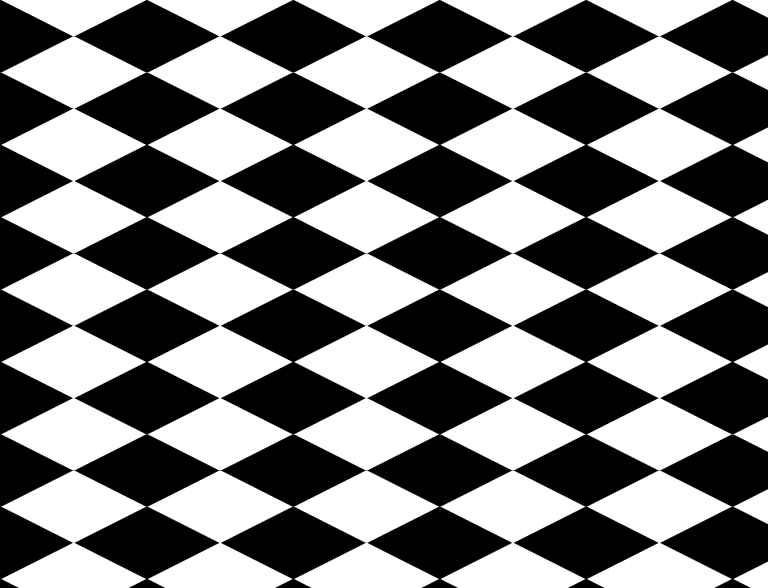
A Shadertoy shader for this pattern:

```glsl
// Harlequin field of flat black diamonds on white, stacked tip to tip.
// The plane is folded into equal cells; each holds one diamond distance
// function, slightly narrow sideways and slightly tall, so tips part or join.

const vec3 INK = vec3(0.0);
const vec3 PAPER = vec3(1.0);

// Lengths are fractions of the canvas height.
const vec2 CELL = vec2(0.2490, 0.12306);
const vec2 FIRST_TIP = vec2(0.0009, 0.0003);  // from the top left corner
const vec2 TIP_REACH = vec2(0.990, 1.010);    // relative to half a cell

// Repeats the plane with the origin in the middle of each cell.
vec2 foldCells(vec2 p, vec2 cell) {
    return (fract(p / cell + 0.5) - 0.5) * cell;
}

// Signed distance to the edge lines of a diamond, negative inside.
float diamondDistance(vec2 p, vec2 halfSize) {
    vec2 slope = 1.0 / halfSize;
    return (dot(abs(p), slope) - 1.0) / length(slope);
}

// Share of a pixel covered by the shape.
float coverage(float dist, float pixel) {
    return clamp(0.5 - dist / pixel, 0.0, 1.0);
}

void mainImage(out vec4 fragColor, in vec2 fragCoord) {
    float pixel = 1.0 / iResolution.y;
    vec2 fromTop = vec2(fragCoord.x, iResolution.y - fragCoord.y) * pixel;

    // A tip lies on the top edge, so centres sit half a cell lower.
    vec2 centre = FIRST_TIP + vec2(0.0, 0.5 * CELL.y);
    vec2 local = foldCells(fromTop - centre, CELL);

    float dist = diamondDistance(local, 0.5 * CELL * TIP_REACH);
    fragColor = vec4(mix(PAPER, INK, coverage(dist, pixel)), 1.0);
}
```
